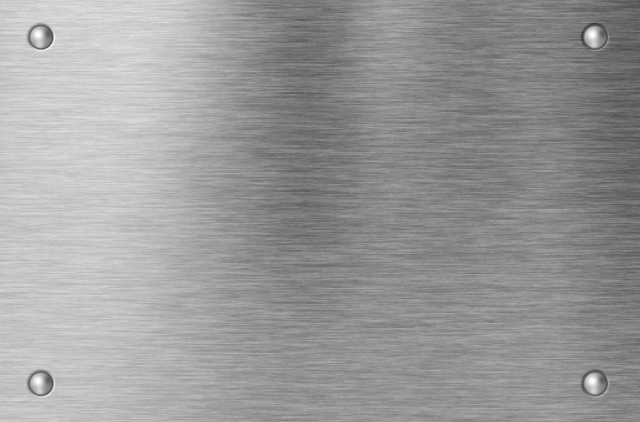
A Shadertoy shader for this texture:

```glsl
// A brushed steel plate with a domed rivet near each corner.
// Broad reflections come from smoothsteps and Gaussian bands, the brushing from
// layers of stretched cellular value noise, and the rivets from a folded disc.

float hash(vec2 cell) {
    vec3 q = fract(vec3(cell.xyx) * 0.1031);
    q += dot(q, q.yzx + 33.33);
    return fract((q.x + q.y) * q.z);
}

float band(float x, float center, float width) {
    float t = (x - center) / width;
    return exp(-t * t);
}

float spot(vec2 p, vec2 center, float tightness) {
    vec2 d = p - center;
    return exp(-dot(d, d) * tightness);
}

// One scratch row, slid sideways by its own random amount
float scratchRow(float x, float row) {
    x += 57.0 * hash(vec2(row, 4.0));
    float cell = floor(x);
    float blend = smoothstep(0.0, 1.0, fract(x));
    return mix(hash(vec2(cell, row)), hash(vec2(cell + 1.0, row)), blend);
}

// Rows of scratches with crisp but smoothed borders, centred on zero
float scratches(vec2 p) {
    float row = floor(p.y);
    float blend = smoothstep(0.3, 0.7, fract(p.y));
    return mix(scratchRow(p.x, row - 0.0), scratchRow(p.x, row + 1.0), blend) - 0.5;
}

// Long hairlines, short hairlines, grain and a few wider strokes
float brushing(vec2 p) {
    float sum = 0.090 * scratches(p * vec2(15.0, 338.0));
    sum += 0.070 * scratches(p * vec2(42.0, 338.0) + 23.0);
    sum += 0.045 * scratches(p * vec2(150.0, 338.0) + 71.0);
    sum += 0.050 * scratches(p * vec2(9.0, 190.0) + 113.0);
    return sum + 0.022 * scratches(p * vec2(5.0, 70.0) + 157.0);
}

// Soft reflections across the plate, fading towards its lower edge
float plateLight(vec2 uv) {
    float x = uv.x, y = uv.y;
    float bright = mix(0.755, 0.825, y);
    float dim = 0.590 - 0.09 * smoothstep(0.0, 0.65, y);
    float light = mix(bright, dim, smoothstep(mix(0.08, 0.22, y), 0.47, x));
    light -= 0.050 * smoothstep(0.0, 0.6, y) * band(x, 0.485, 0.065);
    light += 0.12 * y * y * band(x, 0.605, 0.065);
    light += 0.025 * band(x, 0.85, 0.09) * band(y, 0.5, 0.35);
    light -= mix(0.07, 0.11, y) * smoothstep(0.85, 1.0, x);
    return light - 0.035 * y * exp(-x / 0.04);
}

// Dome shading in rivet radii, with a glint up and left of the middle
float domeLight(vec2 d) {
    float light = 0.56 + 0.08 * dot(d, vec2(-0.7, 0.4));
    light += 0.44 * spot(d, vec2(-0.2, 0.2), 4.0);
    light -= 0.22 * spot(d, vec2(0.55, 0.3), 7.0);
    light += 0.25 * spot(d, vec2(-0.1, -0.65), 8.0);
    return mix(light, 0.20, 0.85 * smoothstep(0.78, 1.02, length(d)));
}

void mainImage(out vec4 fragColor, in vec2 fragCoord) {
    vec2 uv = fragCoord / iResolution.xy;
    float aspect = iResolution.x / iResolution.y;

    // Brushed plate, with fainter scratches where it shines
    float light = plateLight(uv);
    float contrast = mix(1.0, 0.68, smoothstep(0.5, 0.8, light));
    light += contrast * brushing(vec2(uv.x * aspect, uv.y));

    // Nearest corner rivet
    vec2 center = mix(vec2(0.064, 0.091), vec2(0.930, 0.912), step(0.5, uv));
    vec2 d = (uv - center) * vec2(aspect, 1.0) / 0.0295;
    float r = length(d);
    float edge = 1.0 / (0.0295 * iResolution.y);

    // Pressed rim: shadow above left, light below right
    float facing = dot(d, vec2(0.707, -0.707)) / max(r, 0.001);
    light += band(r, 1.06, 0.10) * mix(-0.20, 0.13, smoothstep(-0.5, 0.8, facing));

    // Domed head
    light = mix(light, domeLight(d), 1.0 - smoothstep(1.0 - edge, 1.0 + edge, r));

    fragColor = vec4(vec3(clamp(light, 0.0, 1.0)), 1.0);
}
```
